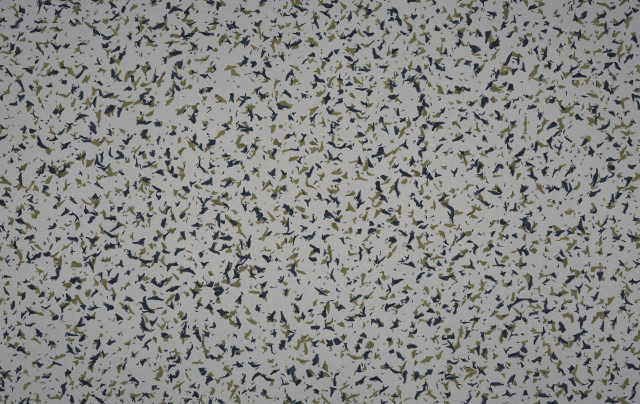
Give the GLSL for this texture, as a WebGL 2 fragment shader.

```glsl
#version 300 es
precision highp float;
// Speckled terrazzo sheet: ragged olive and navy flakes on pale grey paper.
// Each flake is a bent, tapered three-arm shape scattered on a jittered grid;
// noise warps its outline, and a soft vignette dims the borders.

uniform vec2 u_resolution;
out vec4 fragColor;

// Lengths are fractions of the canvas height.
const vec3 PAPER = vec3(0.675, 0.672, 0.668);
const vec3 OLIVE = vec3(0.385, 0.370, 0.255);
const vec3 NAVY = vec3(0.135, 0.162, 0.200);
const float FLAKE_CELL = 0.036;
const float CHIP_CELL = 0.023;
const float FLAKE_SHARE = 0.86;   // part of the cells that hold a flake
const float CHIP_SHARE = 0.50;
const float CHIP_SCALE = 0.55;
const float MAIN_ANGLE = 0.9;     // favoured direction, radians
const float ANGLE_SPREAD = 2.0;
const float EDGE_SOFTNESS = 0.0021;
const float WIGGLE = 0.0075;      // large outline warp
const float RAGGED = 0.0042;      // fine outline warp
const float GRAIN = 0.035;
const float VIGNETTE = 0.10;
const float PI = 3.14159;

vec3 hash3(vec2 p) {
    vec3 q = fract(p.xyx * vec3(0.1031, 0.1030, 0.0973));
    q += dot(q, q.yxz + 33.33);
    return fract((q.xxy + q.yzz) * q.zyx);
}

vec3 noise3(vec2 p) {
    vec2 i = floor(p), f = fract(p);
    f = f * f * (3.0 - 2.0 * f);
    vec3 low = mix(hash3(i), hash3(i + vec2(1, 0)), f.x);
    vec3 high = mix(hash3(i + vec2(0, 1)), hash3(i + vec2(1, 1)), f.x);
    return mix(low, high, f.y);
}

vec2 direction(float angle) {
    return vec2(cos(angle), sin(angle));
}

// Distance to an arm that starts at the origin and narrows to its tip.
float taperedArm(vec2 p, vec2 tip, float rootRadius, float tipRadius) {
    float t = clamp(dot(p, tip) / dot(tip, tip), 0.0, 1.0);
    return length(p - tip * t) - mix(rootRadius, tipRadius, t);
}

// Distance to the nearest scattered flake.
float flakeField(vec2 p, float cell, float share, float scale, float seed) {
    vec2 g = p / cell;
    vec2 home = floor(g);
    float nearest = 1.0;
    for (int y = -1; y <= 1; y++) {
        for (int x = -1; x <= 1; x++) {
            vec2 id = home + vec2(x, y);
            vec3 place = hash3(id + seed);
            vec3 form = hash3(id + seed + 71.7);
            vec3 arms = hash3(id + seed + 153.3);
            float clump = 0.35 * (noise3(id * cell * 9.0 + seed).x - 0.5);
            if (place.z > share + clump) continue;

            vec2 q = g - id - place.xy;
            float angle = MAIN_ANGLE + (form.x + form.y - 1.0) * ANGLE_SPREAD;
            float bend = PI + (form.z - 0.5) * 2.2;
            vec2 reach = scale * mix(vec2(0.12), vec2(0.55), arms.xy * arms.xy);
            float radius = scale * mix(0.085, 0.165, arms.z);
            float twig = scale * mix(0.10, 0.28, form.y);
            float d = taperedArm(q, direction(angle) * reach.x, radius, radius * 0.4);
            d = min(d, taperedArm(q, direction(angle + bend) * reach.y, radius, radius * 0.5));
            d = min(d, taperedArm(q, direction(angle + 1.6) * twig, radius * 0.8, radius * 0.3));
            nearest = min(nearest, d);
        }
    }
    return nearest * cell;
}

// Coverage of one ink: large flakes joined with small chips.
float inkCoverage(vec2 p, float seed, float ragged) {
    vec2 warp = WIGGLE * (noise3(p * 42.0 + seed).xy - 0.5);
    warp += ragged * (noise3(p * 115.0 + seed).yz - 0.5);
    vec2 q = p + warp;
    float d = flakeField(q, FLAKE_CELL, FLAKE_SHARE, 1.0, seed);
    d = min(d, flakeField(q, CHIP_CELL, CHIP_SHARE, CHIP_SCALE, seed + 37.0));
    float soft = max(EDGE_SOFTNESS, 0.6 / u_resolution.y);
    return 1.0 - smoothstep(-soft, soft, d);
}

void main() {
    vec2 p = gl_FragCoord.xy / u_resolution.y;
    vec2 centred = 2.0 * gl_FragCoord.xy / u_resolution - 1.0;

    // Paper with fine grain and faint broad mottling
    vec3 fine = noise3(p * 290.0);
    vec3 broad = noise3(p * 6.0 + 9.0);
    vec3 color = PAPER + GRAIN * (fine.x - 0.5) + 0.02 * (broad.x - 0.5);

    // Inks, with uneven tone; navy is printed over olive
    float tone = noise3(p * 65.0 + 21.0).x;
    vec3 olive = OLIVE * mix(0.86, 1.16, tone) + 0.03 * (fine.y - 0.5);
    vec3 navy = NAVY * mix(0.80, 1.25, tone) + 0.03 * (fine.z - 0.5);
    color = mix(color, olive, 0.97 * inkCoverage(p, 11.0, RAGGED));
    color = mix(color, navy, 0.97 * inkCoverage(p, 203.0, RAGGED * 1.35));

    // Dimmer, slightly cooler borders
    float falloff = VIGNETTE * dot(centred, centred);
    color *= 1.0 - falloff * vec3(1.0, 1.0, 0.9);
    fragColor = vec4(color, 1.0);
}
```
